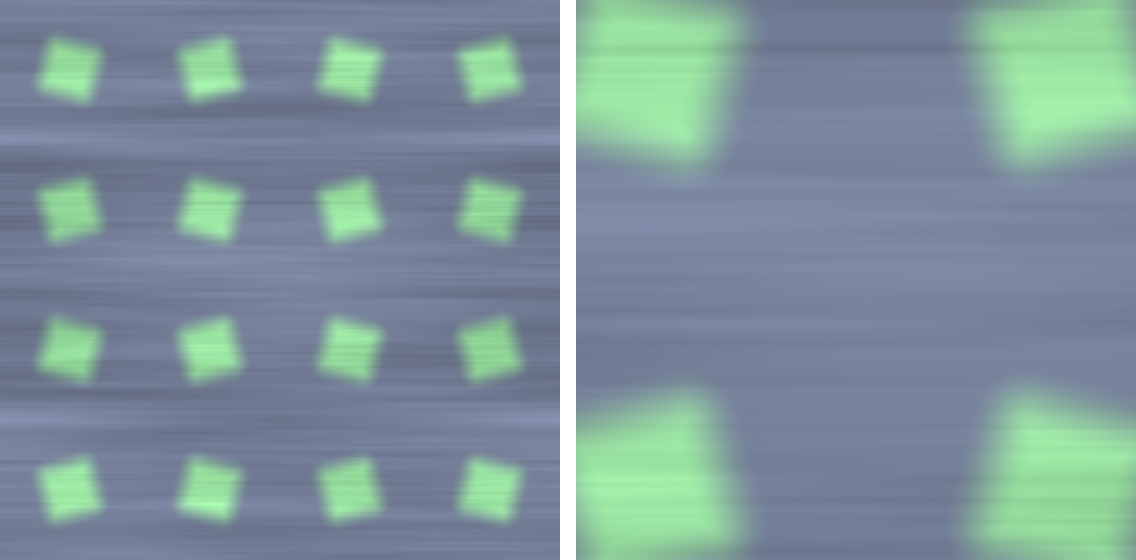
Left: the whole. Right: its middle third, enlarged.
A WebGL 2 fragment shader for this pattern:

```glsl
#version 300 es
precision highp float;
// Soft green squares, tilted in alternating directions, on blue-grey brushed metal.

uniform vec2 u_resolution;
out vec4 fragColor;

// Integer hash of a lattice point and a layer seed, 0 to 1
float hash(ivec2 p, int seed) {
    uint h = uint(p.x) * 1597334677u ^ uint(p.y) * 3812015801u ^ uint(seed + 1) * 2654435769u;
    h = (h ^ (h >> 16)) * 2246822519u;
    h = (h ^ (h >> 13)) * 3266489917u;
    return float((h ^ (h >> 16)) >> 8) / 16777216.0;
}

// Value noise that wraps after period cells
float wrappedNoise(vec2 uv, ivec2 period, int seed) {
    vec2 p = uv * vec2(period);
    ivec2 a = ivec2(floor(p)) % period;
    ivec2 b = (a + 1) % period;
    vec2 f = fract(p);
    f = f * f * (3.0 - 2.0 * f);
    float low = mix(hash(a, seed), hash(ivec2(b.x, a.y), seed), f.x);
    float high = mix(hash(ivec2(a.x, b.y), seed), hash(b, seed), f.x);
    return mix(low, high, f.y);
}

// Long horizontal streaks from broad bands to fine scratches, centred on zero
float brushedGrain(vec2 uv) {
    float sum = 0.0, amplitude = 0.5;
    for (int i = 0; i < 5; i++) {
        sum += amplitude * (wrappedNoise(uv, ivec2(2 + i, 20 << i), i) - 0.5);
        amplitude *= 0.72;
    }
    return sum;
}

float roundedBox(vec2 p, float halfSize, float radius) {
    vec2 q = abs(p) - halfSize + radius;
    return length(max(q, 0.0)) + min(max(q.x, q.y), 0.0) - radius;
}

void main() {
    vec2 uv = gl_FragCoord.xy / u_resolution;

    // Four by four cells, tilt alternating like a checkerboard
    vec2 grid = uv * 4.0;
    vec2 cell = floor(grid);
    float tilt = mod(cell.x + cell.y, 2.0) < 0.5 ? 0.26 : -0.26;
    float c = cos(tilt), s = sin(tilt);
    vec2 local = mat2(c, -s, s, c) * (fract(grid) - 0.5);

    // Wide blurred edge
    float square = 1.0 - smoothstep(-0.09, 0.09, roundedBox(local, 0.185, 0.06));

    vec3 slate = vec3(0.45, 0.49, 0.59);
    vec3 mint = vec3(0.60, 0.89, 0.63);
    vec3 color = mix(slate, mint, square);

    // Grain shades metal and squares alike
    color *= 1.0 + 0.32 * brushedGrain(uv);
    fragColor = vec4(color, 1.0);
}
```
